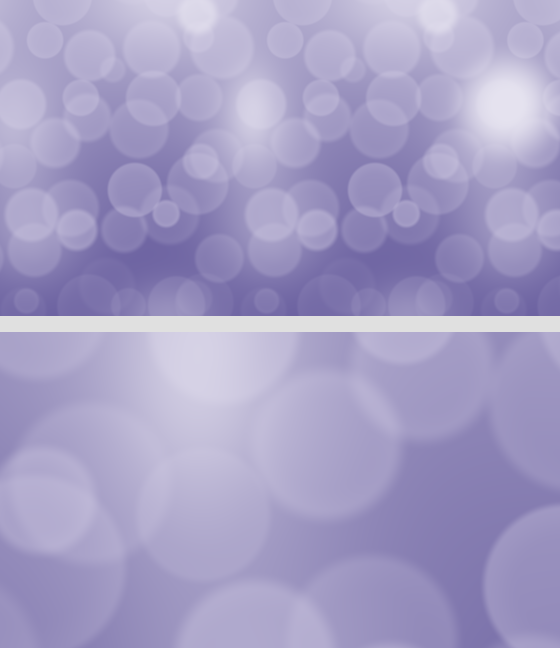
Top: the whole. Bottom: its middle third, enlarged.
Give the GLSL for this background, as a Shadertoy shader.

```glsl
// Soft lilac bokeh: a vertical violet gradient, broad blurred glows and
// translucent discs. Glows and discs are laid out in tiles repeating in x;
// the discs come from jittered cells, in the manner of cellular noise.

const float TILE = 0.76;                        // repeat width, canvas heights
const vec3 DEEP_VIOLET = vec3(0.415, 0.375, 0.625);
const vec3 PALE_LILAC  = vec3(0.670, 0.645, 0.790);
const vec3 DISC_LIGHT  = vec3(0.860, 0.840, 0.920);
const vec3 GLOW_LIGHT  = vec3(0.910, 0.900, 0.945);

vec3 hash3(vec2 p) {
    vec3 q = fract(vec3(p.xyx) * vec3(0.1031, 0.1030, 0.0973));
    q += dot(q, q.yxz + 33.33);
    return fract((q.xxy + q.yzz) * q.zyx);
}

// Slow brightness drift from layered sines.
float drift(vec2 p) {
    float a = sin(p.x * 5.3 + 1.7 * sin(p.y * 4.1 + 0.6));
    float b = sin(p.y * 9.7 - p.x * 7.1 + 1.3 * sin(p.x * 6.2));
    return 0.6 * a + 0.4 * b;
}

// Offset to the nearest copy of a centre that repeats in x.
vec2 tiledOffset(vec2 p, vec2 centre) {
    vec2 d = p - centre;
    d.x = mod(d.x + 0.5 * TILE, TILE) - 0.5 * TILE;
    return d;
}

float glow(vec2 offset, vec2 radius) {
    vec2 q = offset / radius;
    return exp(-dot(q, q));
}

// Flat disc with a faint brighter rim and a soft edge.
float disc(float dist, float radius, float blur) {
    float body = 1.0 - smoothstep(radius - blur, radius + blur, dist);
    float rim = smoothstep(0.55 * radius, radius, dist);
    return body * (0.88 + 0.25 * rim);
}

// One disc at most per cell; cell columns wrap around the tile.
vec3 discLayer(vec3 colour, vec2 p, float columns, vec2 radii,
               float density, float opacity, float blur, float seed) {
    float size = TILE / columns;
    vec2 home = floor(p / size);
    for (int j = -1; j <= 1; j++) {
        for (int i = -1; i <= 1; i++) {
            vec2 cell = home + vec2(i, j);
            vec2 id = vec2(mod(cell.x, columns), cell.y + 20.0) + seed;
            vec3 place = hash3(id);
            vec3 look = hash3(id + 57.3);
            vec2 centre = (cell + 0.1 + 0.8 * place.xy) * size;
            float radius = mix(radii.x, radii.y, place.z);
            float present = step(look.x, density);
            float lift = mix(0.35, 1.0, smoothstep(0.06, 0.32, centre.y));
            float alpha = opacity * mix(0.55, 1.2, look.y) * lift * present;
            float edge = blur * mix(0.6, 1.6, look.z);
            float mask = disc(length(p - centre), radius, edge);
            colour = mix(colour, DISC_LIGHT, alpha * mask);
        }
    }
    return colour;
}

void mainImage(out vec4 fragColor, in vec2 fragCoord) {
    vec2 p = fragCoord / iResolution.y;
    float pixel = 1.0 / iResolution.y;

    // Backdrop
    float height = smoothstep(0.02, 1.08, p.y + 0.025 * drift(p));
    vec3 colour = mix(DEEP_VIOLET, PALE_LILAC, height);

    // Broad glows shared by every tile
    float top = glow(tiledOffset(p, vec2(0.53, 1.03)), vec2(0.25, 0.19));
    float middle = glow(tiledOffset(p, vec2(0.04, 0.60)), vec2(0.15, 0.20));
    float lower = glow(tiledOffset(p, vec2(0.09, 0.27)), vec2(0.17, 0.17));
    float floorGlow = glow(tiledOffset(p, vec2(0.53, 0.0)), vec2(0.14, 0.11));
    colour = mix(colour, GLOW_LIGHT, 0.65 * top);
    colour = mix(colour, GLOW_LIGHT, 0.50 * middle);
    colour = mix(colour, GLOW_LIGHT, 0.36 * lower);
    colour = mix(colour, GLOW_LIGHT, 0.32 * floorGlow);

    // Discs: large and faint, then small and clearer
    float blur = max(0.007, pixel);
    colour = discLayer(colour, p, 5.0, vec2(0.070, 0.105), 0.72, 0.25, blur, 3.0);
    colour = discLayer(colour, p, 4.0, vec2(0.028, 0.068), 0.50, 0.32, blur, 41.0);

    // Bright highlights above the discs
    float spot = disc(length(tiledOffset(p, vec2(0.625, 0.955))), 0.058, 0.022);
    float core = length(p - vec2(1.61, 0.67));
    float halo = 1.0 - smoothstep(0.04, 0.21, core);
    float streak = glow(p - vec2(0.80, 0.65), vec2(0.07, 0.13));
    colour = mix(colour, GLOW_LIGHT, 0.65 * spot);
    colour = mix(colour, GLOW_LIGHT, 0.92 * halo);
    colour = mix(colour, GLOW_LIGHT, 0.50 * streak);

    fragColor = vec4(colour, 1.0);
}
```
